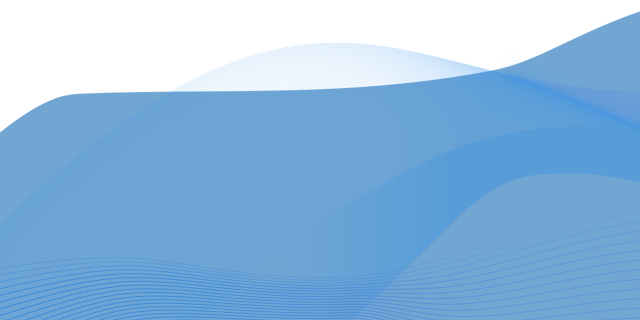
A Shadertoy shader for this background:

```glsl
// Layered blue waves on white: a solid body with a curved rim, a veil of
// fine lines arching over it, a blue ribbon and a fan of wavy strands.
// Each edge is a chain of Hermite spans; strands repeat between two edges.

#define WHITE vec3(1.0)
#define BODY vec3(0.445, 0.652, 0.828)
#define VEIL_BLUE vec3(0.12, 0.53, 0.92)
#define RIBBON_BLUE vec3(0.17, 0.55, 0.88)
#define WING_VIOLET vec3(0.28, 0.49, 0.91)
#define STRAND_LEFT vec3(0.10, 0.48, 0.87)
#define STRAND_RIGHT vec3(0.26, 0.48, 0.87)
#define VEIL_LINES 100.0
#define VEIL_WIDTH 0.0014
#define STRAND_WIDTH 0.0024
#define CROSSING 1.54

// Knots hold x, height and slope; the canvas is 2 wide and 1 high
const vec3 RIM[5] = vec3[5](
    vec3(0.0, 0.586, 0.80), vec3(0.172, 0.692, 0.38), vec3(0.26, 0.7075, 0.04),
    vec3(1.0, 0.721, 0.04), vec3(CROSSING, 0.78, 0.19));
const vec3 RIM_RISE = vec3(1.72, 0.844, 0.47);
const vec3 RIM_END = vec3(2.0, 0.964, 0.33);
const vec3 ARCH[5] = vec3[5](
    vec3(0.0, 0.297, 1.0), vec3(0.534, 0.714, 0.58), vec3(1.055, 0.867, 0.0),
    vec3(CROSSING, 0.779, -0.24), vec3(2.0, 0.715, 0.0));
const vec3 RIBBON_TOP[5] = vec3[5](
    vec3(0.0, -0.5, 0.8), vec3(0.82, 0.17, 0.85), vec3(1.333, 0.497, 0.50),
    vec3(1.8, 0.609, 0.06), vec3(2.0, 0.604, -0.1));
const vec3 RIBBON_BASE[5] = vec3[5](
    vec3(1.1, 0.0, 0.9), vec3(1.42, 0.31, 1.0), vec3(1.6, 0.435, 0.4),
    vec3(1.77, 0.458, 0.04), vec3(2.0, 0.43, -0.22));
const vec3 STRAND_TOP[5] = vec3[5](
    vec3(0.0, 0.161, 0.16), vec3(0.36, 0.195, 0.0), vec3(0.7, 0.156, -0.14),
    vec3(1.05, 0.133, 0.02), vec3(2.0, 0.367, 0.15));
const vec3 STRAND_GAP[5] = vec3[5](
    vec3(0.0, 0.021, -0.02), vec3(0.39, 0.0125, -0.015), vec3(1.08, 0.0085, 0.0),
    vec3(1.45, 0.02, 0.03), vec3(2.0, 0.03, 0.01));

// Cubic Hermite span between two knots
float span(float x, vec3 a, vec3 b) {
    float w = b.x - a.x;
    float t = clamp((x - a.x) / w, 0.0, 1.0);
    float s = 1.0 - t;
    return mix(a.y, b.y, t * t * (3.0 - 2.0 * t))
         + w * t * s * (a.z * s - b.z * t);
}

float curve(float x, vec3 knots[5]) {
    float y = knots[0].y;
    for (int i = 0; i < 4; i++)
        if (x >= knots[i].x) y = span(x, knots[i], knots[i + 1]);
    return y;
}

float rimHeight(float x) {
    if (x < CROSSING) return curve(x, RIM);
    return x < RIM_RISE.x ? span(x, RIM[4], RIM_RISE) : span(x, RIM_RISE, RIM_END);
}

// Antialiased coverage below an edge
float below(float edge, float y, float px) {
    return smoothstep(-0.8 * px, 0.8 * px, edge - y);
}

// Lines at whole values of u, fading to their mean when too dense
float lines(float u, float width, float px) {
    float density = max(length(vec2(dFdx(u), dFdy(u))), 1e-5);
    float w = width / px;
    float d = abs(fract(u + 0.5) - 0.5) / density;
    float sharp = min(w, 1.0) * clamp(0.5 * max(w, 1.0) + 0.5 - d, 0.0, 1.0);
    return mix(sharp, min(w * density, 0.65), smoothstep(0.35, 0.8, density));
}

void mainImage(out vec4 fragColor, in vec2 fragCoord) {
    vec2 p = fragCoord / iResolution.xy * vec2(2.0, 1.0);
    float px = 1.0 / iResolution.y;

    // Solid body
    vec3 color = mix(WHITE, BODY, below(rimHeight(p.x), p.y, px));

    // Veil of fine lines from the arch, or its crease, to the ribbon
    float arch = curve(p.x, ARCH);
    float crease = span(p.x, vec3(CROSSING, 0.779, -0.28), vec3(2.0, 0.604, -0.4));
    float veilTop = p.x < CROSSING ? arch : crease;
    float ribbonTop = curve(p.x, RIBBON_TOP);
    float depth = veilTop - p.y;
    float u = VEIL_LINES * depth / max(veilTop - ribbonTop, 0.02);
    float veil = lines(u, VEIL_WIDTH, px) * below(veilTop, p.y, px);
    veil *= 1.0 - below(ribbonTop, p.y, px);
    veil *= 0.2 + 0.3 * exp(-max(depth, 0.0) / 0.1);
    color = mix(color, VEIL_BLUE, veil);

    // Wing beyond the crossing, with a glowing crease
    float beyond = smoothstep(CROSSING, CROSSING + 0.08, p.x);
    float wing = below(arch, p.y, px) * (1.0 - below(crease, p.y, px));
    color = mix(color, WING_VIOLET, 0.2 * wing * beyond);
    float glow = exp(-abs(depth) / 0.018) * beyond;
    color = mix(color, VEIL_BLUE, 0.3 * glow);

    // Ribbon, stronger toward the right
    float ribbonBase = curve(p.x, RIBBON_BASE);
    float ribbon = below(ribbonTop, p.y, px);
    ribbon *= p.x < RIBBON_BASE[0].x ? 1.0 : 1.0 - below(ribbonBase, p.y, px);
    ribbon *= 0.36 * smoothstep(0.75, 1.5, p.x);
    color = mix(color, RIBBON_BLUE, ribbon);

    // Wavy strands along the bottom
    float v = (curve(p.x, STRAND_TOP) - p.y) / curve(p.x, STRAND_GAP);
    float strand = lines(v, STRAND_WIDTH, px) * step(-0.5, v);
    strand *= mix(0.3, 0.75, smoothstep(0.0, 5.0, v));
    strand *= mix(1.0, 0.7, smoothstep(1.0, 1.7, p.x));
    vec3 strandColor = mix(STRAND_LEFT, STRAND_RIGHT, smoothstep(0.5, 1.3, p.x));
    color = mix(color, strandColor, strand);

    fragColor = vec4(color, 1.0);
}
```
